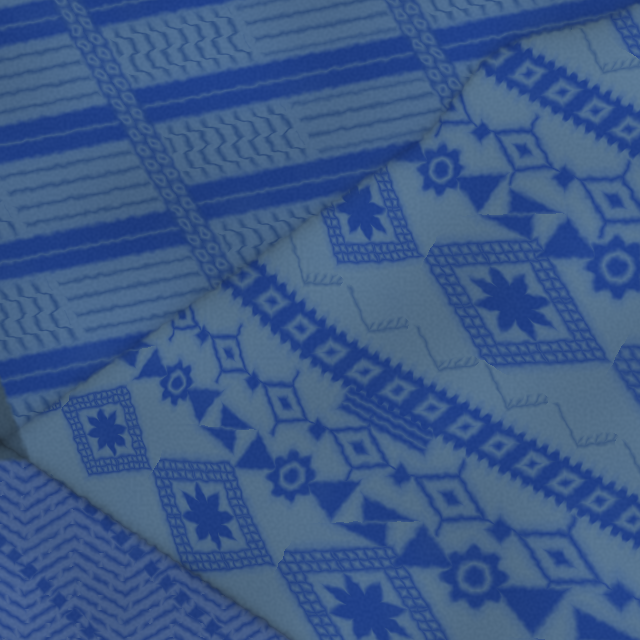
Write a WebGL 1 fragment shader that draws this texture.

```glsl
precision highp float;
// Folded blue woven cloth: a striped panel, slanted rows of folk motifs and a
// key-patterned corner, all from repeated distance shapes. Motifs grow along
// their row by logarithmic spacing; weave and wear go on top.
uniform vec2 u_resolution;

#define UNITS 768.0   // layout units across the canvas
#define SOFT 4.2      // edge softness
#define WOBBLE 3.0    // thread unevenness
#define GROWTH 0.3577 // log growth per motif
#define ROW 408.0     // pitch of motif rows
#define COLUMN 400.0  // pitch of striped columns
#define GRAIN 0.022
#define CLOTH vec3(0.33, 0.44, 0.54)
#define SHADED vec3(0.27, 0.39, 0.55)
#define CORNER vec3(0.29, 0.39, 0.58)
#define BLUE vec3(0.10, 0.22, 0.51)
#define SLATE vec3(0.16, 0.28, 0.47)

const vec2 ALONG = vec2(0.876, 0.482);
const vec2 ACROSS = vec2(-0.482, 0.876);

vec2 gradient(vec2 c) {
  float a = 6.2832 * fract(sin(dot(c, vec2(127.1, 311.7))) * 43758.5);
  return vec2(cos(a), sin(a));
}
float noise(vec2 p) {
  vec2 i = floor(p), f = fract(p), w = f * f * (3.0 - 2.0 * f), e = vec2(1, 0);
  float a = mix(dot(gradient(i), f), dot(gradient(i + e), f - e), w.x);
  float b = mix(dot(gradient(i + e.yx), f - e.yx), dot(gradient(i + 1.0), f - 1.0), w.x);
  return mix(a, b, w.y);
}
float ink(float d) { return 1.0 - smoothstep(-SOFT, SOFT, d); }
// Dyed shape with a faint bleed around it
vec3 dye(vec3 cloth, vec3 color, float d) {
  cloth = mix(cloth, SHADED, 0.8 * (1.0 - smoothstep(0.0, 16.0, d)));
  return mix(cloth, color, 0.92 * ink(d));
}
float rep(float x, float p) { return mod(x + 0.5 * p, p) - 0.5 * p; }
float box(vec2 p, float h) { return max(abs(p.x), abs(p.y)) - h; }
vec2 skew(vec2 d) { return vec2(d.x - 0.59 * d.y, d.y + 0.05 * d.x); }

// Upright position in the nearest motif of a row; z is its index
vec3 motif(float s, float h, float phase, float pitch) {
  float n = floor((log(max(s, 1.0)) / GROWTH - phase) / pitch + 0.5);
  float center = exp(GROWTH * (n * pitch + phase)), size = center / 726.0;
  return vec3((s - center) * ALONG / size + h * ACROSS / sqrt(size), n);
}
float starSquare(vec2 m) {
  vec2 a = abs(m);
  float lattice = min(abs(rep(a.x - 2.0, 12.0)), abs(rep(a.y - 2.0, 12.0))) - 2.0;
  float border = max(lattice, abs(box(m, 62.0)) - 14.0);
  float turn = abs(rep(atan(m.y, m.x + 0.001), 0.7854)) / 0.3927;
  return min(border, (length(m) - mix(47.0, 25.0, turn)) * 0.7);
}
float flower(vec2 m) {
  float r = length(m), petals = r - 32.0 - 4.0 * cos(8.0 * atan(m.y, m.x + 0.001));
  return max(petals, 3.5 - abs(r - 15.0));
}
float triangle(vec2 m) {
  return max(m.y - 22.0, abs(m.x) * 0.8 - (m.y + 28.0) * 0.61);
}
float bowtie(vec2 m) {
  m *= m.y > 0.0 ? -1.0 : 1.0;
  return max(max(m.y + 1.0, -m.x - 15.0), 0.45 * m.x - 0.89 * m.y - 23.0);
}
float comb(vec2 m) {
  float stem = max(abs(m.x - 0.5 * m.y) - 1.2, abs(m.y + 14.0) - 26.0);
  float y = m.y - 12.0 + 0.15 * m.x;
  float teeth = max(abs(rep(m.x + 0.5 * m.y, 10.0)) - 0.8, abs(y + 4.0) - 5.0);
  return min(stem, max(min(abs(y) - 1.2, teeth), abs(m.x - 30.0) - 25.0));
}

vec3 folkPanel(vec2 q) {
  float s = dot(q, ALONG);
  float t = dot(q, ACROSS) + 40.0 * (1.0 - smoothstep(340.0, 580.0, s));
  float row = floor((t - 100.0) / ROW), shift = 0.1 * row;
  float h = t - 180.0 - ROW * row;
  // Toothed band of hollow squares, with one solid patch
  float teeth = 6.0 * smoothstep(-0.8, 0.8, sin(s * 0.41));
  vec2 link = vec2(rep(s + 0.35 * h, 46.0), h);
  float d = max(abs(h) - 22.0 - teeth, -max(box(link, 13.5), -box(link, 5.0)));
  float fill = max(max(abs(s - 650.0) - 58.0, abs(h - 36.0) - 17.0), 1.4 - abs(rep(h, 11.0)));
  d = min(d, fill + 200.0 * abs(row));
  // Crossed squares and small diamonds
  vec2 m = skew(motif(s, h - 83.0, 0.05, 0.5).xy);
  float arms = max(abs(abs(m.x) - abs(m.y)) - 2.5, abs(box(m, 34.0)) - 10.0);
  d = min(min(d, arms), min(abs(box(m, 25.0)) - 3.0, box(m, 8.0)));
  m = motif(s, h - 88.0, 0.3, 0.5).xy;
  d = min(d, (abs(m.x) + abs(m.y) - 15.0) * 0.7);
  // Flowers, triangles and bowties
  d = min(d, flower(motif(s, h - 152.0, 0.8 + shift, 1.0).xy));
  d = min(d, bowtie(motif(s, h - 152.0, 0.3 + shift, 1.0).xy));
  vec3 tri = motif(s, h - 152.0, 0.05 + shift, 0.5);
  d = min(d, triangle(tri.xy * vec2(1.0, mod(tri.z, 2.0) < 0.5 ? -1.0 : 1.0)));
  // Star squares and thin combs
  d = min(d, starSquare(skew(motif(s, h - 250.0, 0.47 + shift, 1.0).xy)));
  float thin = comb(rep(s, 95.0) * ALONG + (h + 52.0) * ACROSS);
  return dye(mix(CLOTH, SLATE, 0.8 * ink(thin)), BLUE, d);
}

vec3 stripedPanel(vec2 q) {
  float u = q.x - 0.56 * q.y - 80.0, v = q.y + 0.2 * q.x - 33.0;
  float x = mod(u, COLUMN), edge = rep(u, COLUMN);
  float pitch = u < 0.0 ? 141.0 : 129.0, y = rep(v, pitch);
  float z = mod(v, pitch) - 0.5 * pitch;
  // Thin lines and jogged keys between the bands
  float lines = max(abs(rep(z + 10.0, 21.0)) - 2.0, abs(x - 288.0) - 88.0);
  float jog = 6.0 * clamp(3.0 * sin(z * 0.14), -1.0, 1.0);
  float keys = max(abs(rep(x + jog, 22.0)) - 3.0, abs(x - 106.0) - 80.0);
  float thin = max(min(lines, keys), abs(z) - 0.5 * pitch + 27.0);
  vec3 color = mix(mix(CLOTH, SHADED, 0.6), SLATE, 0.95 * ink(thin));
  float band = max(abs(y) - 23.0, 1.2 - abs(y - 1.0));
  color = dye(color, BLUE, max(band, 16.0 - abs(edge)));
  // Staggered loops between columns
  vec2 loop = vec2(abs(edge) - 9.0, rep(q.y + 8.0 * step(0.0, edge), 18.0));
  float chain = max(abs(edge) - 20.0, 2.2 - abs(length(loop) - 5.0));
  return mix(color, mix(BLUE, SLATE, 0.4), 0.85 * ink(chain));
}

vec3 keyCorner(vec2 q) {
  float key = abs(rep(q.y + 0.6 * abs(rep(q.x - 30.0, 120.0)), 17.0)) - 2.6;
  key = max(key, 3.5 - abs(rep(q.x + 13.0 * floor(q.y / 17.0), 37.0)));
  vec2 c = vec2(rep(q.x - q.y, 150.0) + 50.0, rep(q.x + q.y, 36.0));
  return mix(CORNER, BLUE, 0.85 * ink(min(key, box(c, 11.0))));
}

void main() {
  vec2 p = gl_FragCoord.xy / u_resolution * UNITS;
  p.y = UNITS - p.y;
  vec2 q = p + WOBBLE * vec2(noise(p / 9.0), noise(p / 9.0 + 40.0));
  // Folds separating the panels
  float fold = q.y - 531.0 + 0.72 * q.x + 40.0 * smoothstep(500.0, 590.0, q.x)
             - 62.0 * smoothstep(590.0, 768.0, q.x);
  float hem = q.y - 530.0 - 0.68 * q.x;
  vec3 color = mix(folkPanel(q), stripedPanel(q), ink(fold));
  color = mix(color, keyCorner(q), ink(-hem));
  float wedge = max(q.x - 0.36 * (q.y - 455.0), q.y - 552.0);
  color = mix(color, vec3(0.23, 0.31, 0.38), ink(wedge));
  // Crease shadows, wear and weave
  color *= 1.0 - 0.18 * exp(-abs(fold) / 10.0) - 0.3 * exp(-abs(hem) / 6.0);
  color = mix(color, SHADED, 0.05 + 0.2 * max(noise(p / 45.0), 0.0));
  color *= 1.0 + 0.12 * noise(p / 160.0) + 0.04 * (p.x - p.y) / UNITS;
  color += GRAIN * noise(p / 4.0);
  gl_FragColor = vec4(color, 1.0);
}
```
